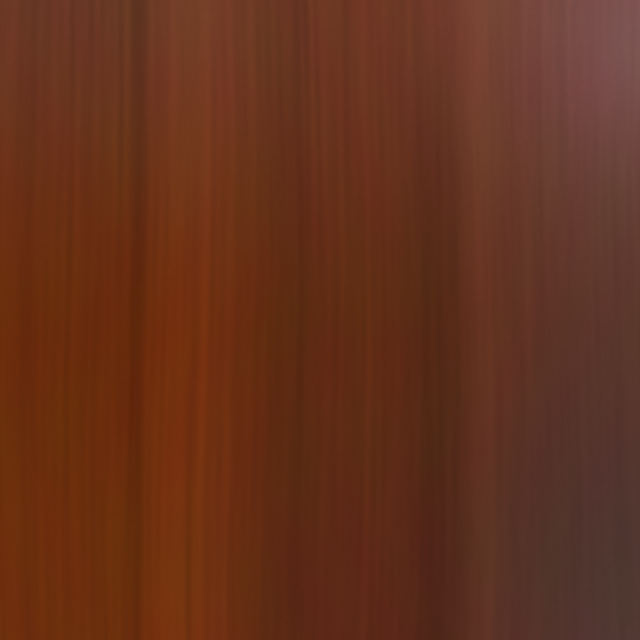
A three.js fragment shader for this texture:

```glsl
// Polished red-brown wood with soft vertical grain and a cool sheen on the right.
varying vec2 vUv;

float hash(vec2 p) {
  return fract(sin(dot(p, vec2(127.1, 311.7))) * 4375.85);
}

// Layered sines across the grain, each drifting slowly along it.
float grainLines(vec2 p) {
  float sum = 0.0;
  for (int i = 0; i < 12; i++) {
    float n = float(i);
    float frequency = 70.0 + 31.0 * n + 17.0 * hash(vec2(n, 2.0));
    float phase = 6.283 * hash(vec2(n, 5.0));
    float drift = 0.7 * sin(p.y * (2.0 + 0.4 * n) + phase * 2.0);
    float strength = 0.6 + 0.4 * sin(p.x * (9.0 + n) + p.y * 2.0 + phase * 3.0);
    sum += strength * sin(p.x * frequency + phase + drift) / (1.0 + 0.09 * n);
  }
  return sum / 3.0;
}

// Distance to the nearest scattered cell point.
float cellular(vec2 p) {
  vec2 cell = floor(p);
  float nearest = 2.0;
  for (int y = -1; y <= 1; y++) {
    for (int x = -1; x <= 1; x++) {
      vec2 c = cell + vec2(float(x), float(y));
      vec2 point = c + vec2(hash(c), hash(c + 19.3));
      nearest = min(nearest, length(p - point));
    }
  }
  return nearest;
}

// Soft vertical band of the given centre and width.
float band(float x, float centre, float width) {
  float d = (x - centre) / width;
  return exp(-d * d);
}

// Blend of three tones from the bottom to the top.
vec3 rise(vec3 low, vec3 middle, vec3 high, float y) {
  vec3 tone = mix(low, middle, smoothstep(0.0, 0.55, y));
  return mix(tone, high, smoothstep(0.45, 1.05, y));
}

void main() {
  vec2 p = vUv;

  // Broad lighting: warm left, dark centre, cool right
  vec3 warm = rise(vec3(0.425, 0.185, 0.05), vec3(0.41, 0.17, 0.045), vec3(0.41, 0.22, 0.145), p.y);
  vec3 deep = rise(vec3(0.36, 0.16, 0.09), vec3(0.375, 0.17, 0.075), vec3(0.43, 0.22, 0.14), p.y);
  vec3 cool = rise(vec3(0.33, 0.225, 0.20), vec3(0.36, 0.215, 0.17), vec3(0.47, 0.29, 0.27), p.y);
  vec3 wood = mix(warm, deep, smoothstep(0.2, 0.55, p.x));
  wood = mix(wood, cool, smoothstep(0.55, 1.0, p.x));

  // Wide growth bands, slightly bent
  float x = p.x + 0.006 * sin(p.y * 4.0 + p.x * 5.0);
  float bands = 0.11 * band(x, 0.30, 0.075) + 0.07 * band(x, 0.75, 0.04)
    - 0.09 * band(x, 0.21, 0.02) - 0.06 * band(x, 0.45, 0.04)
    - 0.13 * band(x, 0.68, 0.045) * smoothstep(1.1, 0.6, p.y);

  // Fine grain fading into the blurred right side, and long faint fibres
  float grain = grainLines(vec2(x, p.y)) * mix(0.055, 0.022, smoothstep(0.35, 0.95, p.x));
  float fibres = (cellular(vec2(x * 85.0, p.y * 5.0)) - 0.45) * 0.05;
  float speckle = (cellular(p * vec2(170.0, 120.0)) - 0.45) * 0.025;
  wood *= 1.0 + bands + grain + fibres + speckle;

  // Faint red and olive mottling
  float mottle = sin(p.x * 33.0 + 2.0 * sin(p.y * 7.0)) * sin(p.y * 15.0 + 3.0 * sin(p.x * 11.0));
  wood += vec3(0.004, -0.007, 0.003) * mottle;

  // Shadow low on the right and pale glow in the upper corner
  vec2 toShadow = (p - vec2(0.92, 0.2)) / vec2(0.16, 0.22);
  vec2 toGlow = (p - vec2(1.0, 0.93)) / vec2(0.13, 0.16);
  wood *= 1.0 - vec3(0.08, 0.06, 0.03) * exp(-dot(toShadow, toShadow));
  wood += vec3(0.03, 0.04, 0.06) * exp(-dot(toGlow, toGlow));

  gl_FragColor = vec4(wood, 1.0);
}
```
